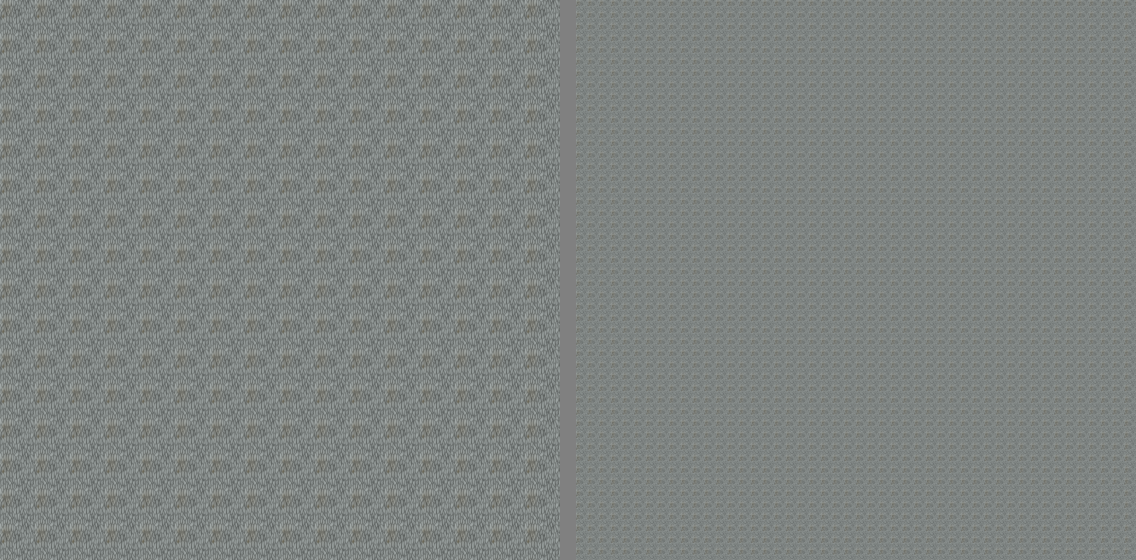
Left: one tile. Right: repeated 3 by 3.
Write a Shadertoy shader that draws this texture.

```glsl
// Grey tree bark: one square of bark repeated 16 by 16 times.
// Wrapped, warped Voronoi cells make tall plates split by dark fissures;
// soft wrapped blobs add a pale strip, a warm swelling, moss and two knots.

const float REPEATS = 16.0;
const ivec2 PLATES = ivec2(15, 6);        // plates across and up one repeat
const int SAMPLES = 4;                    // antialiasing grid per side
const float WARP = 0.045;                 // sideways wander of the fissures
const vec2 FISSURE = vec2(0.0, 0.38);     // start and end of the groove slope
const float CROSS_CRACKS = 0.40;          // depth of the horizontal cracks
const float PLATE_VARIATION = 0.07;
const float FIBRE = 0.20;
const float BROAD = 0.06;

const vec3 PLATE_COLOR = vec3(0.558, 0.583, 0.578);
const vec3 FISSURE_COLOR = vec3(0.335, 0.350, 0.342);
const vec3 WARM_TINT = vec3(1.02, 0.98, 0.93);
const vec3 MOSS_COLOR = vec3(0.38, 0.33, 0.22);
const vec3 KNOT_COLOR = vec3(0.25, 0.27, 0.27);

// Positions inside one repeat, origin at the lower left
const vec2 PALE_STRIP = vec2(0.72, 0.46);
const vec2 SWELLING = vec2(0.20, 0.76);
const vec2 MOSS_LOW = vec2(0.09, 0.53);
const vec2 MOSS_HIGH = vec2(0.10, 0.83);
const vec2 KNOT_LEFT = vec2(0.64, 0.22);
const vec2 KNOT_RIGHT = vec2(0.83, 0.28);

// Two random values for a lattice cell that wraps after "period" cells
vec2 hash2(ivec2 cell, ivec2 period) {
    uvec2 q = uvec2((cell + 2 * period) % period);
    uint h = q.x * 1597u + q.y * 51749u + uint(period.x) * 7919u;
    h = (h ^ (h >> 15)) * 739391u;
    h = (h ^ (h >> 13)) * 974711u;
    h ^= h >> 16;
    return vec2(h & 65535u, h >> 16) / 65535.0;
}

// Smooth value noise, wrapping over one repeat
float noise(vec2 p, ivec2 period) {
    p *= vec2(period);
    ivec2 c = ivec2(floor(p));
    vec2 f = fract(p);
    f = f * f * (3.0 - 2.0 * f);
    float low = mix(hash2(c, period).x, hash2(c + ivec2(1, 0), period).x, f.x);
    float high = mix(hash2(c + ivec2(0, 1), period).x, hash2(c + ivec2(1), period).x, f.x);
    return mix(low, high, f.y);
}

// Soft ellipse that wraps around the repeat
float blob(vec2 p, vec2 center, vec2 radius) {
    vec2 d = (fract(p - center + 0.5) - 0.5) / radius;
    return exp(-dot(d, d));
}

// Returns height (0 in a fissure, 1 on a plate) and the random plate tone
vec2 plates(vec2 p) {
    p *= vec2(PLATES);
    ivec2 base = ivec2(floor(p));
    vec2 nearest = vec2(9.0), second = vec2(9.0);
    float tone = 0.0;
    for (int y = -1; y <= 1; y++)
    for (int x = -1; x <= 1; x++) {
        ivec2 cell = base + ivec2(x, y);
        vec2 rnd = hash2(cell, PLATES);
        vec2 d = vec2(cell) + rnd - p;
        if (length(d) < length(nearest)) {
            second = nearest;
            nearest = d;
            tone = fract(rnd.x * 7.0 + rnd.y * 13.0);
        } else if (length(d) < length(second)) {
            second = d;
        }
    }
    // Upright fissures are deep, cracks across the plates are shallow
    float upright = abs(normalize(second - nearest).x);
    float slope = smoothstep(FISSURE.x, FISSURE.y, length(second) - length(nearest));
    return vec2(mix(1.0, slope, mix(CROSS_CRACKS, 1.0, upright)), tone);
}

vec3 bark(vec2 p) {
    // Plates and fissures
    float wander = noise(p, ivec2(5, 6)) + 0.6 * noise(p, ivec2(12, 14)) - 0.8;
    vec2 plate = plates(p + vec2(WARP * wander, 0.0));
    float pale = blob(p, PALE_STRIP, vec2(0.12, 0.27));
    float height = mix(plate.x, 1.0, 0.15 * pale);
    vec3 color = mix(FISSURE_COLOR, PLATE_COLOR, height);

    // Tone of each plate, fibres and broad shading
    float fibre = noise(p + vec2(0.5 * WARP * wander, 0.0), ivec2(28, 10)) - 0.5;
    float broad = noise(p, ivec2(4, 3)) - 0.5;
    color *= 1.0 + PLATE_VARIATION * (plate.y - 0.5) + FIBRE * fibre + BROAD * broad;
    color *= 1.0 + 0.04 * pale;

    // Warm swelling, moss and knots
    color *= mix(vec3(1.0), WARM_TINT, blob(p, SWELLING, vec2(0.13, 0.24)));
    float moss = blob(p, MOSS_LOW, vec2(0.028, 0.045))
               + 0.5 * blob(p, MOSS_HIGH, vec2(0.03, 0.05));
    color = mix(color, MOSS_COLOR, 0.65 * min(moss, 1.0));
    float knot = blob(p, KNOT_LEFT, vec2(0.04, 0.035))
               + blob(p, KNOT_RIGHT, vec2(0.04, 0.035));
    return mix(color, KNOT_COLOR, 0.5 * min(knot, 1.0));
}

void mainImage(out vec4 fragColor, in vec2 fragCoord) {
    vec3 sum = vec3(0.0);
    for (int y = 0; y < SAMPLES; y++)
    for (int x = 0; x < SAMPLES; x++) {
        vec2 offset = (vec2(x, y) + 0.5) / float(SAMPLES) - 0.5;
        sum += bark(fract((fragCoord + offset) / iResolution.xy * REPEATS));
    }
    fragColor = vec4(sum / float(SAMPLES * SAMPLES), 1.0);
}
```
